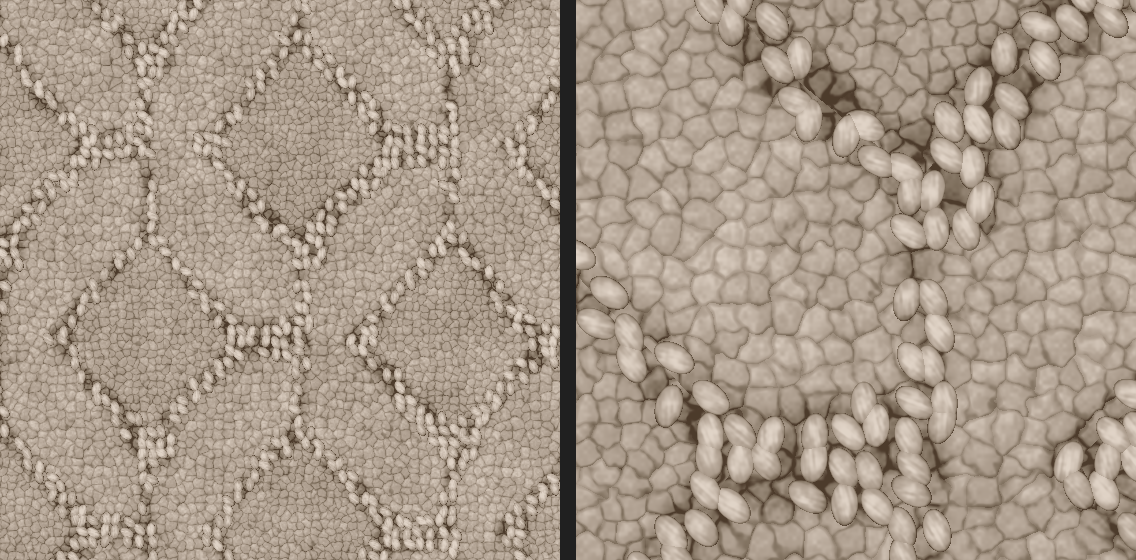
Left, the full canvas; right, a detail of the centre.
Write a WebGL 1 fragment shader that draws this texture.

```glsl
precision highp float;
// Beige carpet: staggered diamonds outlined by glossy looped yarn on a cut pile.
// A distance function places the cords; loops are jittered ellipses on a grid,
// and the pile is a cellular pattern of soft tufts with fine fibre grain.

uniform vec2 u_resolution;

vec2 hash2(vec2 p) {
  vec3 q = fract(p.xyx * vec3(0.1031, 0.1030, 0.0973));
  q += dot(q, q.yzx + 33.33);
  return fract((q.xx + q.yz) * q.zy);
}

float noise(vec2 p) {
  vec2 i = floor(p), f = fract(p);
  f = f * f * (3.0 - 2.0 * f);
  return mix(mix(hash2(i).x, hash2(i + vec2(1.0, 0.0)).x, f.x),
             mix(hash2(i + vec2(0.0, 1.0)).x, hash2(i + 1.0).x, f.x), f.y);
}

// x: signed distance to the looped cords, y: signed distance to a diamond
vec2 trellis(vec2 p) {
  p += 0.022 * (vec2(noise(p * 11.0), noise(p * 11.0 + 40.0)) - 0.5);
  vec2 cell = vec2(0.54, 0.69);
  vec2 nearest = vec2(1.0);
  for (int i = 0; i < 2; i++) {
    vec2 q = p - vec2(0.534, 0.74) + 0.5 * cell * float(i);
    q = mod(q + 0.5 * cell, cell) - 0.5 * cell;
    float diamond = (abs(q.x) / 0.168 + abs(q.y) / 0.192 - 1.0) * 0.126;
    float cord = abs(diamond) - 0.011 - 0.006 * smoothstep(-0.1, 0.1, q.x - q.y);
    float bar = max(abs(q.x - 0.215) - 0.055, abs(q.y) - 0.029);
    float stem = max(abs(q.x) - 0.010, 0.19 - abs(q.y));
    float knots = min(length(q - vec2(0.015, -0.187)) - 0.034,
                      length(q - vec2(-0.155, 0.0)) - 0.025);
    cord = min(min(cord, bar), min(stem, knots));
    nearest = min(nearest, vec2(cord, diamond));
  }
  return nearest;
}

// Cut pile brightness: domes separated by soft dark gaps
float pile(vec2 p) {
  p += 0.35 * (vec2(noise(p * 2.3), noise(p * 2.3 + 17.0)) - 0.5);
  vec2 id = floor(p), toTuft = vec2(0.0);
  float first = 9.0, second = 9.0, tone = 0.0;
  for (int y = -1; y <= 1; y++) {
    for (int x = -1; x <= 1; x++) {
      vec2 c = id + vec2(float(x), float(y));
      vec2 r = hash2(c);
      vec2 d = p - c - 0.12 - 0.76 * r;
      float dist = length(d);
      if (dist < first) {
        second = first;
        first = dist;
        toTuft = d;
        tone = hash2(c + 71.0).x;
      } else {
        second = min(second, dist);
      }
    }
  }
  float gap = smoothstep(0.0, 0.32, second - first);
  return 0.27 + 0.25 * gap + 0.13 * tone - 0.14 * first * first
       + 0.12 * dot(toTuft, vec2(-0.6, 0.8));
}

// x: coverage of the topmost yarn loop, y: its brightness
vec2 loops(vec2 p) {
  float scale = 50.0, top = -1.0, light = 0.0;
  vec2 g = p * scale, id = floor(g);
  for (int y = -1; y <= 1; y++) {
    for (int x = -1; x <= 1; x++) {
      vec2 c = id + vec2(float(x), float(y));
      vec2 r = hash2(c + 130.0), s = hash2(c + 311.0);
      vec2 centre = c + 0.5 + 0.55 * (r - 0.5);
      if (trellis(centre / scale).x < 0.003 - 0.006 * s.y) {
        float angle = 0.35 + 1.5 * (s.x - 0.5);
        vec2 d = g - centre;
        d = vec2(d.x * cos(angle) + d.y * sin(angle),
                 d.y * cos(angle) - d.x * sin(angle));
        vec2 e = d / vec2(0.41, 0.66);
        float dome = 1.0 - dot(e, e);
        float height = dome + 0.3 * r.x;
        if (dome > 0.0 && height > top) {
          top = height;
          float strands = noise(vec2(d.x * 11.0 + d.y * 3.0, d.y * 2.5) + c * 7.0);
          light = 0.18 + 0.68 * sqrt(dome) + 0.15 * (s.y - 0.5)
                + 0.22 * (strands - 0.5) + 0.12 * dot(e, vec2(-0.5, 0.7));
          light *= smoothstep(-0.15, 0.22, dome);
        }
      }
    }
  }
  return vec2(smoothstep(-0.05, 0.12, top), light);
}

// Yarn colours from deep crevice to glossy highlight
vec3 yarn(float t) {
  vec3 c = mix(vec3(0.30, 0.23, 0.17), vec3(0.50, 0.44, 0.37), smoothstep(0.0, 0.25, t));
  c = mix(c, vec3(0.68, 0.62, 0.56), smoothstep(0.2, 0.55, t));
  return mix(c, vec3(0.88, 0.83, 0.78), smoothstep(0.5, 1.0, t));
}

void main() {
  vec2 p = gl_FragCoord.xy / u_resolution;
  vec2 field = trellis(p);

  // Finer, darker pile inside the diamonds
  float inside = 1.0 - smoothstep(-0.012, 0.0, field.y);
  float light = field.y < 0.0 ? pile(p * 72.0 + 9.0) : pile(p * 60.0);
  light += 0.10 - 0.055 * inside + 0.12 * (noise(p * 14.0) - 0.5);

  // Shaded hollows beside and between the loops
  float hollow = 1.0 - smoothstep(-0.006, 0.012, field.x);
  light -= hollow * (0.15 + 0.30 * noise(p * 38.0 + 5.0));

  vec2 loop = loops(p);
  light = mix(light, loop.y, loop.x);

  // Fibre grain
  light += 0.13 * (noise(p * 230.0) - 0.5) + 0.12 * (noise(p * 410.0 + 3.0) - 0.5);
  gl_FragColor = vec4(yarn(clamp(light, 0.0, 1.0)), 1.0);
}
```
